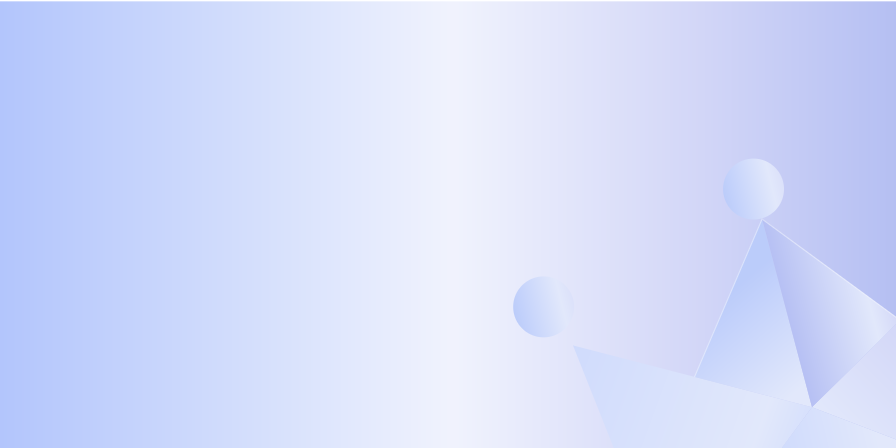
Write a Shadertoy shader that draws this background.

```glsl
// A soft blue and lavender backdrop with a faceted, pale crown at lower right.
// Facets are convex shapes made of half-planes, each shaded by a slanted
// gradient; two shaded balls float over the crown's points.

// Lengths are in canvas heights, origin at the lower left.
const vec3 SKY_BLUE   = vec3(0.700, 0.773, 0.988);
const vec3 POWDER     = vec3(0.855, 0.890, 0.990);
const vec3 MIST       = vec3(0.940, 0.950, 0.992);
const vec3 LAVENDER   = vec3(0.825, 0.840, 0.970);
const vec3 PERIWINKLE = vec3(0.710, 0.750, 0.950);
const vec3 FACET_BLUE = vec3(0.735, 0.800, 0.982);
const vec3 FACET_PALE = vec3(0.885, 0.910, 0.985);
const vec3 FACET_DEEP = vec3(0.690, 0.730, 0.950);
const vec3 FACET_SOFT = vec3(0.815, 0.860, 0.988);

const vec2 LEFT_TIP   = vec2(1.279, 0.229);
const vec2 VALLEY     = vec2(1.549, 0.159);
const vec2 HUB        = vec2(1.8125, 0.091);
const vec2 TOP_TIP    = vec2(1.7005, 0.513);
const vec2 RIGHT_TIP  = vec2(2.010, 0.286);
const vec2 BASE_LEFT  = vec2(1.370, 0.0);
const vec2 BASE_MID   = vec2(1.745, 0.0);
const vec2 BASE_RIGHT = vec2(2.050, 0.0);

const vec2 BALL_LOW    = vec2(1.2135, 0.315);
const vec2 BALL_HIGH   = vec2(1.682, 0.578);
const float BALL_RADIUS = 0.068;
const float RIM_WIDTH   = 0.0025;
const float TOP_STRIP   = 0.003;

// Signed distance to the line a-b, negative on its left side
float edge(vec2 p, vec2 a, vec2 b) {
    vec2 d = normalize(b - a);
    return dot(p - a, vec2(d.y, -d.x));
}

float triangle(vec2 p, vec2 a, vec2 b, vec2 c) {
    return max(edge(p, a, b), max(edge(p, b, c), edge(p, c, a)));
}

float quad(vec2 p, vec2 a, vec2 b, vec2 c, vec2 d) {
    return max(max(edge(p, a, b), edge(p, b, c)),
               max(edge(p, c, d), edge(p, d, a)));
}

// Coverage of a shape, smoothed over one pixel
float cover(float dist) {
    return clamp(0.5 - dist * iResolution.y, 0.0, 1.0);
}

// Position of p along a-b, from 0 to 1
float along(vec2 p, vec2 a, vec2 b) {
    vec2 d = b - a;
    return clamp(dot(p - a, d) / dot(d, d), 0.0, 1.0);
}

// Runs from one colour to a highlight at the given place, then falls back a little
vec3 sheen(vec3 from, vec3 peak, vec3 to, float t, float place) {
    vec3 rise = mix(from, peak, clamp(t / place, 0.0, 1.0));
    return mix(rise, to, clamp((t - place) / (1.0 - place), 0.0, 1.0));
}

vec3 backdrop(float x) {
    vec3 col = mix(SKY_BLUE, POWDER, clamp(x / 0.33, 0.0, 1.0));
    col = mix(col, MIST, clamp((x - 0.33) / 0.17, 0.0, 1.0));
    col = mix(col, LAVENDER, clamp((x - 0.51) / 0.27, 0.0, 1.0));
    return mix(col, PERIWINKLE, clamp((x - 0.78) / 0.22, 0.0, 1.0));
}

void addBall(inout vec3 col, vec2 p, vec2 center) {
    vec2 q = (p - center) / BALL_RADIUS;
    float t = 0.5 + 0.5 * dot(q, normalize(vec2(1.0, 0.25)));
    vec3 shade = sheen(FACET_BLUE, FACET_PALE, mix(FACET_PALE, LAVENDER, 0.4), t, 0.8);
    col = mix(col, shade, cover(length(p - center) - BALL_RADIUS));
}

void mainImage(out vec4 fragColor, in vec2 fragCoord) {
    vec2 p = fragCoord / iResolution.y;
    vec3 col = backdrop(fragCoord.x / iResolution.x);

    // Right-hand back facets
    float back = triangle(p, HUB, BASE_RIGHT, RIGHT_TIP);
    col = mix(col, mix(FACET_PALE, LAVENDER, along(p, HUB, RIGHT_TIP)), cover(back));
    float foot = triangle(p, HUB, BASE_MID, BASE_RIGHT);
    col = mix(col, mix(FACET_SOFT, FACET_PALE, along(p, BASE_MID, vec2(1.95, 0.05))), cover(foot));

    // Front facet on the left
    float front = quad(p, LEFT_TIP, BASE_LEFT, BASE_MID, HUB);
    vec3 frontShade = sheen(FACET_SOFT, FACET_PALE, FACET_SOFT, along(p, LEFT_TIP, vec2(1.85, 0.02)), 0.75);
    col = mix(col, frontShade, cover(front));

    // Tall centre spike with a pale rim
    float spike = triangle(p, TOP_TIP, VALLEY, HUB);
    vec3 spikeShade = mix(FACET_BLUE, FACET_PALE, along(p, vec2(1.60, 0.32), vec2(1.77, 0.12)));
    float spikeRim = cover(abs(edge(p, TOP_TIP, VALLEY)) - RIM_WIDTH);
    col = mix(col, mix(spikeShade, MIST, 0.6 * spikeRim), cover(spike));

    // Shaded right side of the spike, rimmed along its top
    float side = triangle(p, TOP_TIP, HUB, RIGHT_TIP);
    vec3 sideShade = sheen(FACET_DEEP, FACET_PALE, LAVENDER, along(p, vec2(1.74, 0.26), vec2(2.0, 0.33)), 0.78);
    float sideRim = cover(abs(edge(p, RIGHT_TIP, TOP_TIP)) - RIM_WIDTH);
    col = mix(col, mix(sideShade, MIST, 0.6 * sideRim), cover(side));

    addBall(col, p, BALL_LOW);
    addBall(col, p, BALL_HIGH);

    // White strip along the top
    col = mix(col, vec3(1.0), cover(1.0 - TOP_STRIP - p.y));
    fragColor = vec4(col, 1.0);
}
```
